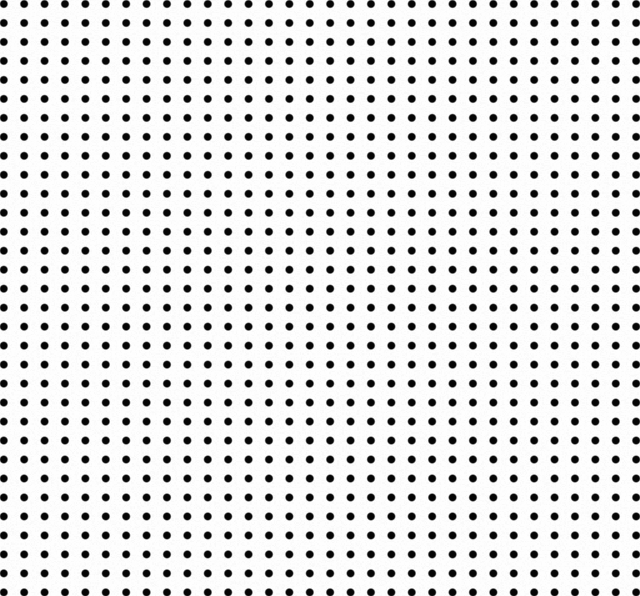
Give the GLSL for this pattern, as a WebGL 2 fragment shader.

```glsl
#version 300 es
precision highp float;
// A square-packed grid of small black dots on near-white paper, 32 by 32.
// Each pixel is folded to its nearest grid point and shaded by the distance
// to that dot's soft rim; a faint hashed grain mottles the paper.

#define FIRST_DOT   vec2(0.0059, 0.0061)   // lower-left dot, share of canvas
#define LAST_DOT    vec2(0.9940, 0.9933)   // upper-right dot
#define DOT_COUNT   vec2(32.0, 32.0)
#define DOT_RADIUS  0.00598                // share of canvas width
#define RIM_SOFT    0.00155                // half width of the blurred rim
#define GRAIN_CELLS 512.0                  // grain cells across the width
#define GRAIN_DEPTH 0.022
#define PAPER       vec3(0.996)
#define INK         vec3(0.020)

uniform vec2 u_resolution;
out vec4 fragColor;

float hash(vec2 p) {
    return fract(sin(dot(p, vec2(127.1, 311.7))) * 43758.5453);
}

// Signed distance to the nearest dot, in canvas widths.
float dotGrid(vec2 uv, vec2 aspect) {
    vec2 pitch = (LAST_DOT - FIRST_DOT) / (DOT_COUNT - 1.0);
    vec2 cell = (uv - FIRST_DOT) / pitch;
    vec2 offset = fract(cell + 0.5) - 0.5;
    return length(offset * pitch * aspect) - DOT_RADIUS;
}

void main() {
    vec2 uv = gl_FragCoord.xy / u_resolution;
    vec2 aspect = vec2(1.0, u_resolution.y / u_resolution.x);

    // Paper with sparse, faint specks
    float speck = hash(floor(uv * aspect * GRAIN_CELLS));
    vec3 paper = PAPER - GRAIN_DEPTH * speck * speck * speck;

    // Dots with a soft rim, never sharper than a pixel
    float soft = max(RIM_SOFT, 0.7 / u_resolution.x);
    float ink = 1.0 - smoothstep(-soft, soft, dotGrid(uv, aspect));

    fragColor = vec4(mix(paper, INK, ink), 1.0);
}
```
